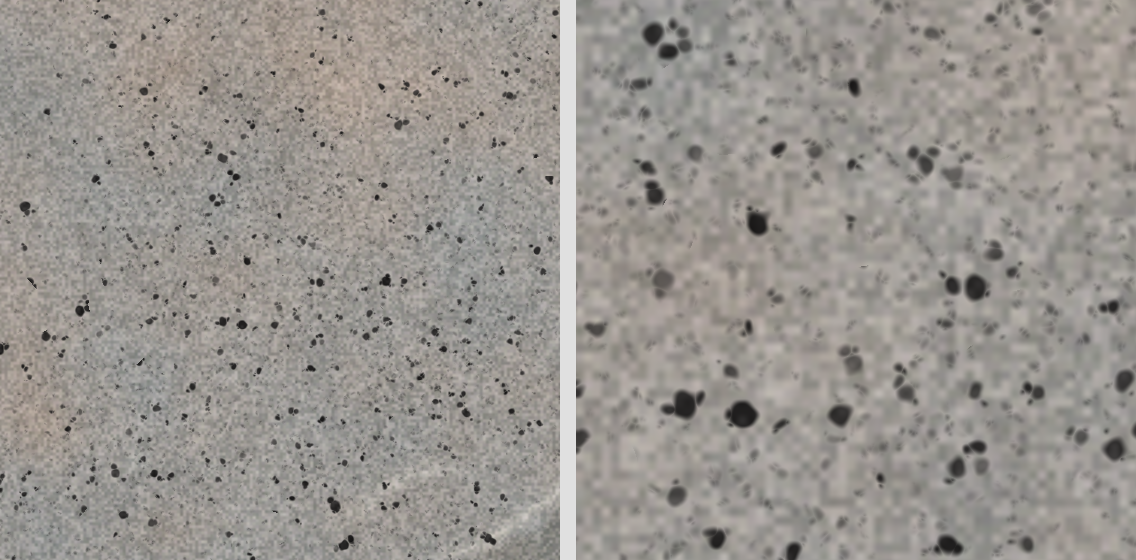
Left: the whole. Right: its middle third, enlarged.
Reproduce this texture procedurally as a Shadertoy shader.

```glsl
#define STONE vec3(0.622, 0.602, 0.580)
#define SPECK vec3(0.115, 0.110, 0.110)
#define VEIN vec3(0.760, 0.745, 0.715)
#define SHADE vec3(0.470, 0.465, 0.440)
#define WARM_TINT vec3(0.035, 0.000, -0.022)
#define GRAIN_SCALE 185.0
#define GRAIN_CONTRAST 0.16
#define MOTTLE_CONTRAST 0.07
#define EDGE_SOFTNESS 0.0022

vec3 hash3(vec2 cell) {
    vec3 q = fract(cell.xyx * vec3(0.1031, 0.1030, 0.0973));
    q += dot(q, q.yxz + 33.33);
    return fract((q.xxy + q.yzz) * q.zyx);
}

// Smooth value noise, three independent channels
vec3 noise3(vec2 p) {
    vec2 i = floor(p), f = fract(p);
    f = f * f * (3.0 - 2.0 * f);
    return mix(mix(hash3(i), hash3(i + vec2(1, 0)), f.x),
               mix(hash3(i + vec2(0, 1)), hash3(i + vec2(1, 1)), f.x), f.y);
}

vec3 fractalNoise(vec2 p) {
    vec3 sum = vec3(0);
    float weight = 0.5;
    for (int i = 0; i < 4; i++) {
        sum += weight * noise3(p);
        p = mat2(1.6, 1.2, -1.2, 1.6) * p + 17.3;
        weight *= 0.5;
    }
    return sum / 0.9375;
}

// Scattered mineral specks, each a clump of up to three lobes
float specks(vec2 p, float scale, float chance, vec2 radii, vec2 opacity, float seed) {
    float cover = 0.0;
    vec2 home = floor(p * scale);
    for (int y = -1; y <= 1; y++)
    for (int x = -1; x <= 1; x++) {
        vec2 cell = home + vec2(x, y);
        vec3 place = hash3(cell + seed);
        vec3 kind = hash3(cell + seed + 71.7);
        if (kind.x > chance) continue;
        vec2 center = (cell + place.xy) / scale;
        float radius = mix(radii.x, radii.y, kind.y * kind.y);
        float d = length(p - center) - radius;
        for (int lobe = 1; lobe <= 2; lobe++) {
            vec3 h = hash3(cell + seed + 13.1 * float(lobe));
            vec2 offset = (h.xy - 0.5) * radius * 3.6;
            d = min(d, length(p - center - offset) - radius * h.z * 0.75);
        }
        float body = 1.0 - smoothstep(-EDGE_SOFTNESS, EDGE_SOFTNESS, d);
        cover = max(cover, body * mix(opacity.x, opacity.y, place.z));
    }
    return cover;
}

// Where specks gather: sparse at the upper left and in the lower right corner
float speckDensity(vec2 p, float patches) {
    float spread = mix(0.35, 1.15, smoothstep(0.0, 0.75, p.x + 0.6 * (1.0 - p.y)));
    float corner = smoothstep(0.55, 0.9, p.x) * (1.0 - smoothstep(0.1, 0.4, p.y));
    return spread * (1.0 - 0.5 * corner) * mix(0.45, 1.55, smoothstep(0.3, 0.7, patches));
}

void mainImage(out vec4 fragColor, in vec2 fragCoord) {
    vec2 p = fragCoord / iResolution.y;
    vec3 mottle = fractalNoise(p * 5.0 + 3.7) - 0.5;
    vec3 detail = fractalNoise(p * 24.0 + 41.0) - 0.5;

    // Cloudy stone body with warm patches
    vec3 color = STONE + MOTTLE_CONTRAST * (mottle.x + 0.6 * detail.x);
    color += WARM_TINT * (2.4 * mottle.y + 0.35 * (p.x + p.y - 1.0));

    // Pale veins and the darker corner beyond the lower one
    vec2 q = p + 0.035 * mottle.yz + 0.022 * detail.yz;
    float bend = max(q.x - 0.76, 0.0);
    float lowVein = (q.y - 0.012 - 2.1 * bend * bend) / sqrt(1.0 + 17.6 * bend * bend);
    float arch = q.x - 0.78;
    float highVein = (q.y - 0.17 + 4.0 * arch * arch) / sqrt(1.0 + 64.0 * arch * arch);
    float lowSpan = smoothstep(0.72, 0.84, q.x);
    float highSpan = smoothstep(0.62, 0.68, q.x) * (1.0 - smoothstep(0.8, 0.88, q.x));
    float pale = lowSpan * exp(-pow(lowVein / 0.011, 2.0));
    pale = max(pale, highSpan * exp(-pow(highVein / 0.016, 2.0)) * (0.65 + 1.3 * detail.x));
    float beyond = lowSpan * (1.0 - smoothstep(-0.035, -0.012, lowVein));
    color = mix(color, SHADE, 0.6 * beyond);
    color = mix(color, VEIN, 0.7 * clamp(pale, 0.0, 1.0));

    // Fine grain with a trace of colour
    vec3 grain = noise3(p * GRAIN_SCALE) - 0.5;
    vec3 coarse = noise3(p * GRAIN_SCALE * 0.45 + 9.0) - 0.5;
    color += GRAIN_CONTRAST * (grain.x + 0.4 * coarse.x + 0.13 * grain);

    // Faint flecks, small specks and large clumps
    float density = speckDensity(p, fractalNoise(p * 4.0 + 60.0).z);
    vec2 s = p + 0.004 * (noise3(p * 120.0 + 5.0).xy - 0.5);
    float cover = specks(s, 110.0, 0.20 * density, vec2(0.0013, 0.0030), vec2(0.12, 0.45), 5.0);
    cover = max(cover, specks(s, 46.0, 0.14 * density, vec2(0.0026, 0.0055), vec2(0.45, 1.0), 130.0));
    cover = max(cover, specks(s, 24.0, 0.13 * density, vec2(0.0046, 0.0095), vec2(0.7, 1.0), 260.0));
    color = mix(color, SPECK + 0.1 * grain.x, cover);

    fragColor = vec4(clamp(color, 0.0, 1.0), 1.0);
}
```
